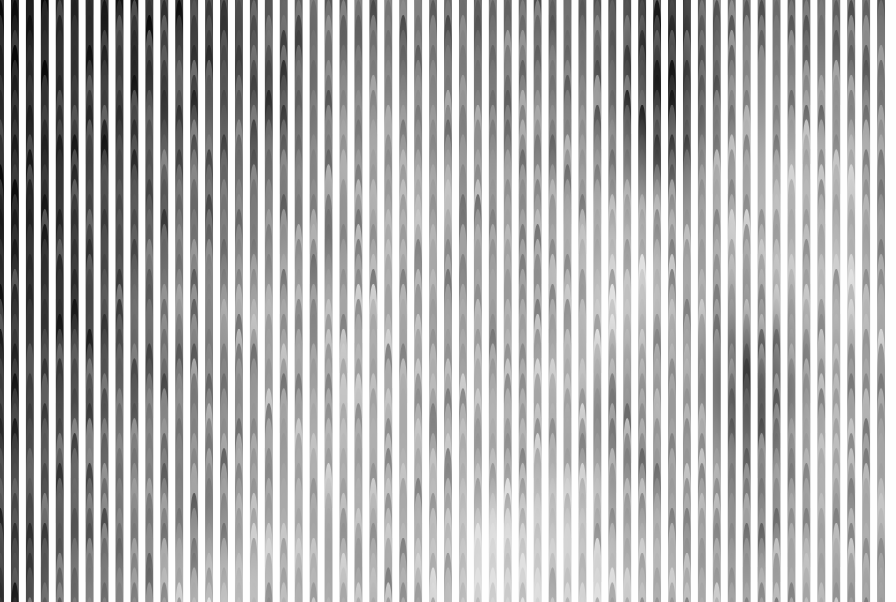
This pattern is drawn by a Shadertoy shader. Its source:

```glsl
const float COLUMNS = 60.0;
const float HALF_WIDTH = 0.265;   // stripe half width, in column pitches
const float ARCH_HEIGHT = 2.1;    // rounded tip length, in column pitches
const vec3 PAPER = vec3(0.995);

float hash(vec2 p) {
    vec3 q = fract(vec3(p.xyx) * 0.1031);
    q += dot(q, q.yzx + 33.33);
    return fract((q.x + q.y) * q.z);
}

float valueNoise(vec2 p) {
    vec2 cell = floor(p);
    vec2 f = fract(p);
    f = f * f * (3.0 - 2.0 * f);
    float low = mix(hash(cell), hash(cell + vec2(1, 0)), f.x);
    float high = mix(hash(cell + vec2(0, 1)), hash(cell + vec2(1, 1)), f.x);
    return mix(low, high, f.y);
}

float blob(vec2 p, vec2 center, vec2 radius) {
    vec2 q = (p - center) / radius;
    return exp(-dot(q, q));
}

// Broad cloudy light and shade across the canvas
float shadeField(vec2 uv) {
    float slant = uv.x + 0.16 * (0.5 - uv.y);
    float shade = mix(0.13, 0.63, smoothstep(-0.08, 0.37, slant));
    shade -= 0.18 * smoothstep(0.62, 1.0, uv.y) * smoothstep(0.0, 0.3, uv.x);
    shade -= 0.33 * blob(uv, vec2(0.74, 0.87), vec2(0.055, 0.22));
    shade -= 0.26 * blob(uv, vec2(0.84, 0.33), vec2(0.05, 0.17));
    shade -= 0.12 * blob(uv, vec2(0.71, 0.24), vec2(0.04, 0.14));
    shade -= 0.12 * blob(uv, vec2(0.30, 0.78), vec2(0.06, 0.16));
    shade -= 0.10 * blob(uv, vec2(0.22, 0.21), vec2(0.05, 0.12));
    shade += 0.19 * blob(uv, vec2(0.58, 0.00), vec2(0.13, 0.24));
    shade += 0.15 * blob(uv, vec2(0.69, 0.53), vec2(0.06, 0.14));
    shade += 0.12 * blob(uv, vec2(0.90, 0.58), vec2(0.08, 0.17));
    shade += 0.14 * blob(uv, vec2(0.26, 0.00), vec2(0.07, 0.10));
    return shade + 0.10 * (valueNoise(uv * vec2(11.0, 8.0)) - 0.5);
}

// Mostly slight changes of tone, with occasional strong ones
float petalTone(float shade, vec2 id, float depth) {
    float n = 2.0 * hash(id + 17.0) - 1.0;
    float variation = 0.05 * n + 0.13 * n * n * n;
    float fade = 1.0 - 0.12 * min(depth, 3.0);
    return clamp(shade + variation * fade, 0.03, 0.88);
}

// Coverage of an upright arch whose tip lies at depth zero
float archCoverage(float x, float depth, float pixel) {
    vec2 size = vec2(HALF_WIDTH, ARCH_HEIGHT);
    vec2 q = vec2(x, max(ARCH_HEIGHT - depth, 0.0)) / size;
    float slope = max(2.0 * length(q / size), 0.001);
    return clamp((1.0 - dot(q, q)) / (slope * pixel) + 0.5, 0.0, 1.0);
}

// Lower petals overlap the ones above them
float petalStack(vec2 p, float column, float shade, float pixel) {
    float row = floor(p.y);
    float tone = petalTone(shade, vec2(column, row - 3.0), p.y - row + 3.0);
    for (int k = 2; k >= 0; k--) {
        float tip = row - float(k);
        float depth = p.y - tip;
        float petal = petalTone(shade, vec2(column, tip), depth);
        tone = mix(tone, petal, archCoverage(p.x, depth, pixel));
    }
    return tone;
}

void mainImage(out vec4 fragColor, in vec2 fragCoord) {
    vec2 uv = fragCoord / iResolution.xy;
    float pixel = COLUMNS / iResolution.x;
    vec2 grid = vec2(fragCoord.x, iResolution.y - fragCoord.y) * pixel;

    // Column-centred coordinates, rows counted from the top
    float column = floor(grid.x + 0.5);
    vec2 p = vec2(grid.x - column, grid.y);
    float tone = petalStack(p, column, shadeField(uv), pixel);

    // Stripes on bright paper
    float stripe = clamp((HALF_WIDTH - abs(p.x)) / pixel + 0.5, 0.0, 1.0);
    stripe *= step(column, COLUMNS - 0.5);
    fragColor = vec4(mix(PAPER, vec3(tone), stripe), 1.0);
}
```
